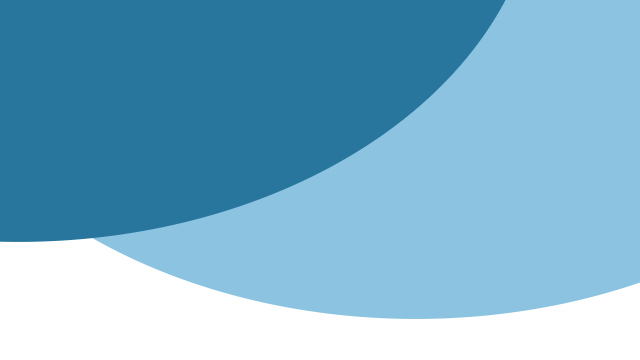
Give the GLSL for this background, as a WebGL 1 fragment shader.

```glsl
precision highp float;
// Two large flat ellipses hang from above a white ground: a pale blue one
// toward the right, and a deep blue one overlapping it from the upper left.
// Each is an approximate ellipse distance turned into smooth coverage.

uniform vec2 u_resolution;

const vec3 WHITE = vec3(1.0);
const vec3 PALE_BLUE = vec3(0.545, 0.765, 0.882);
const vec3 DEEP_BLUE = vec3(0.157, 0.463, 0.616);

// Both ellipses share one size; lengths are in canvas heights.
const vec2 RADII = vec2(1.449, 1.043);
const vec2 PALE_CENTER = vec2(1.155, 1.157);
const vec2 DEEP_CENTER = vec2(0.050, 1.371);

// First-order signed distance to an ellipse, negative inside.
float ellipseDistance(vec2 p, vec2 radii) {
  float level = length(p / radii);
  float slope = length(p / (radii * radii));
  return level * (level - 1.0) / max(slope, 1e-4);
}

// Coverage with an edge about one pixel wide.
float coverage(float signedDistance, float pixel) {
  return clamp(0.5 - signedDistance / pixel, 0.0, 1.0);
}

// Lays one filled ellipse over the colour below it.
vec3 paintEllipse(vec3 below, vec3 fill, vec2 p, vec2 center, float pixel) {
  float edge = ellipseDistance(p - center, RADII);
  return mix(below, fill, coverage(edge, pixel));
}

void main() {
  float pixel = 1.0 / u_resolution.y;
  vec2 p = gl_FragCoord.xy * pixel;

  // Paint from back to front.
  vec3 color = WHITE;
  color = paintEllipse(color, PALE_BLUE, p, PALE_CENTER, pixel);
  color = paintEllipse(color, DEEP_BLUE, p, DEEP_CENTER, pixel);

  gl_FragColor = vec4(color, 1.0);
}
```
